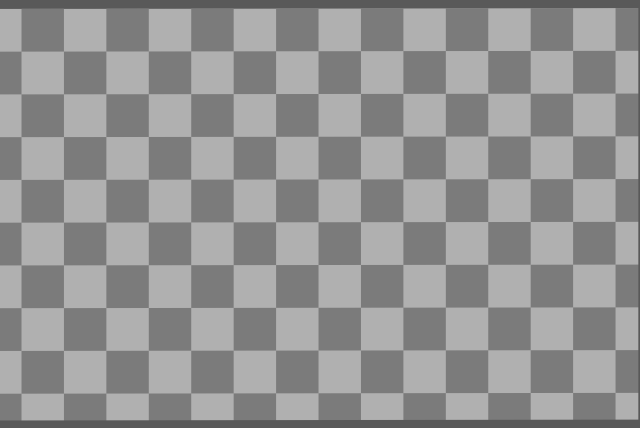
Give the GLSL for this pattern, as a Shadertoy shader.

```glsl
// Two-tone grey checkerboard, slightly tilted, framed by dark bands.

const vec3 LIGHT = vec3(0.69);
const vec3 DARK  = vec3(0.482);
const vec3 FRAME = vec3(0.35);

const vec2 CELL_SIZE   = vec2(0.0663, 0.0999);  // fraction of the canvas
const vec2 GRID_ORIGIN = vec2(0.0336, 0.0801);
const float TILT = 0.002;                       // rise across the full width

const float BOTTOM_EDGE = 0.0176;
const float TOP_EDGE    = 0.9793;
const float RIGHT_EDGE  = 0.9974;

// Square wave: +1 in even cells, -1 in odd cells, one pixel soft at the edges.
vec2 squareWave(vec2 cell, vec2 pixel) {
    vec2 triangle = 0.5 - abs(mod(cell + 0.5, 2.0) - 1.0);
    return clamp(2.0 * triangle / pixel, -1.0, 1.0);
}

// 1 in dark cells, 0 in light cells.
float checker(vec2 cell, vec2 pixel) {
    vec2 wave = squareWave(cell, pixel);
    return 0.5 + 0.5 * wave.x * wave.y;
}

// Coverage of the side where distance is positive.
float coverage(float distance, float pixel) {
    return clamp(distance / pixel + 0.5, 0.0, 1.0);
}

void mainImage(out vec4 fragColor, in vec2 fragCoord) {
    vec2 pixel = 1.0 / iResolution.xy;
    vec2 uv = fragCoord * pixel;
    vec2 board = vec2(uv.x, uv.y - TILT * uv.x);

    // Checkered cells
    vec2 cell = (board - GRID_ORIGIN) / CELL_SIZE;
    vec3 color = mix(LIGHT, DARK, checker(cell, pixel / CELL_SIZE));

    // Bands above and below, thin strip at the right
    float vertical = min(board.y - BOTTOM_EDGE, TOP_EDGE - board.y);
    float inside = coverage(vertical, pixel.y) * coverage(RIGHT_EDGE - uv.x, pixel.x);

    fragColor = vec4(mix(FRAME, color, inside), 1.0);
}
```
